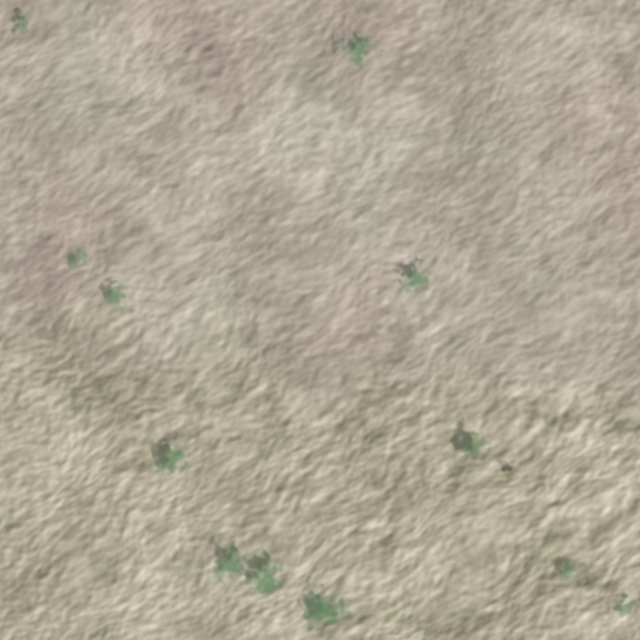
This texture is drawn by a three.js fragment shader. Its source:

```glsl
// Dry grassland seen from above: matted straw, bare pinkish earth and a few green shrubs.
varying vec2 vUv;

const vec3 PINK_EARTH  = vec3(0.685, 0.642, 0.588);
const vec3 PALE_STRAW  = vec3(0.702, 0.678, 0.612);
const vec3 GOLD_STRAW  = vec3(0.690, 0.664, 0.580);
const vec3 OLIVE_GRASS = vec3(0.545, 0.535, 0.440);
const vec3 SHRUB_GREEN = vec3(0.385, 0.535, 0.380);
const vec3 SHRUB_OLIVE = vec3(0.480, 0.480, 0.350);
const vec3 SHADOW      = vec3(0.350, 0.335, 0.305);
const vec3 TONE_TINT   = vec3(1.0, 0.99, 0.95);

const vec2 GRAIN_DIR   = vec2(0.82, 0.57);   // lie of the grass
const vec2 LIGHT_DIR   = vec2(0.75, -0.66);  // towards the sun
const float GRAIN_STRETCH = 0.62;
const float GRAIN_FREQ  = 68.0;
const float CREASE_FREQ = 30.0;
const float GRAIN_GAIN  = 0.21;
const float CREASE_GAIN = 0.26;
const float PATCH_GAIN  = 0.17;
const float CLUMP_GAIN  = 0.15;
const int SHRUB_COUNT   = 13;

vec2 hash2(vec2 p) {
  vec3 q = fract(vec3(p.xyx) * vec3(0.1031, 0.1030, 0.0973));
  q += dot(q, q.yzx + 33.33);
  return fract((q.xx + q.yz) * q.zy);
}

float cornerSlope(vec2 cell, vec2 offset) {
  return dot(hash2(cell) * 2.0 - 1.0, offset);
}

// Gradient noise, centred on zero
float noise(vec2 p) {
  vec2 i = floor(p), f = fract(p);
  vec2 u = f * f * f * (f * (f * 6.0 - 15.0) + 10.0);
  vec2 e = vec2(1.0, 0.0);
  float low  = mix(cornerSlope(i, f), cornerSlope(i + e.xy, f - e.xy), u.x);
  float high = mix(cornerSlope(i + e.yx, f - e.yx), cornerSlope(i + e.xx, f - e.xx), u.x);
  return mix(low, high, u.y);
}

float fbm(vec2 p) {
  float sum = 0.0, gain = 0.6;
  for (int i = 0; i < 3; i++) {
    sum += gain * noise(p);
    p = mat2(1.6, 1.2, -1.2, 1.6) * p + 17.3;
    gain *= 0.5;
  }
  return sum;
}

// Height of the matted grass, drawn out along its lie
float grassHeight(vec2 p, float freq) {
  vec2 across = vec2(-GRAIN_DIR.y, GRAIN_DIR.x);
  vec2 q = vec2(dot(p, GRAIN_DIR) * GRAIN_STRETCH, dot(p, across)) * freq + 40.0;
  return 0.62 * noise(q) + 0.34 * noise(q * 1.9 + 11.7);
}

// Side light: slopes facing the sun are positive
float relief(vec2 p, float freq) {
  return grassHeight(p, freq) - grassHeight(p + LIGHT_DIR * 0.45 / freq, freq);
}

// Shrubs crowd the lower part; each throws a shadow away from the sun
vec3 addShrubs(vec3 color, vec2 p) {
  float ragged = 1.5 * fbm(p * 34.0 + 5.0) + 0.8 * noise(p * 95.0);
  for (int i = 0; i < SHRUB_COUNT; i++) {
    float n = float(i);
    vec2 spread = fract(vec2(0.56, 0.97) + n * vec2(0.618, 0.755));
    vec2 center = vec2(spread.x, 0.05 + 0.93 * spread.y * spread.y);
    vec2 trait = hash2(vec2(n * 3.0 + 2.0, 9.0));
    float radius = mix(0.014, 0.034, trait.x);
    vec2 d = (p - center) / radius;
    float shade = 1.0 - smoothstep(0.1, 0.95, length(d + LIGHT_DIR * 0.75) + ragged);
    float leaf = 1.0 - smoothstep(0.2, 1.25, length(d) + ragged);
    vec3 leafColor = mix(SHRUB_GREEN, SHRUB_OLIVE, smoothstep(0.45, 0.75, trait.y));
    color = mix(color, leafColor, leaf * mix(0.45, 0.85, trait.x));
    color = mix(color, SHADOW, shade * mix(0.35, 0.75, trait.y));
  }
  return color;
}

void main() {
  vec2 p = vUv;
  vec2 bent = p + 0.016 * vec2(noise(p * 8.0 + 3.0), noise(p * 8.0 + 31.0));

  // Zones: bare earth above, rough straw below, roughest at lower right
  float edge = p.y + 0.08 * p.x + 0.35 * fbm(p * 5.0 + 60.0);
  float straw = 1.0 - smoothstep(0.38, 0.60, edge);
  float rough = straw * smoothstep(0.1, 0.9, p.x + 0.5 * fbm(p * 6.0 + 21.0));

  // Ground hue
  float pale = smoothstep(-0.22, 0.25, fbm(p * 4.5 + 8.0));
  vec3 color = mix(PINK_EARTH, PALE_STRAW, pale);
  color = mix(color, GOLD_STRAW, straw * 0.8);

  // Olive growth in the rough part
  float growth = smoothstep(0.06, 0.30, fbm(bent * vec2(11.0, 14.0) + 77.0));
  color = mix(color, OLIVE_GRASS, growth * mix(0.12, 0.60, straw));

  // Soft patches, clumps and side-lit grain
  float tone = PATCH_GAIN * fbm(p * 6.0 + 90.0);
  tone += CLUMP_GAIN * fbm(bent * vec2(20.0, 27.0) + 13.0);
  tone += GRAIN_GAIN * mix(0.85, 1.25, straw) * relief(bent, GRAIN_FREQ);
  tone += CREASE_GAIN * mix(0.25, 1.0, rough) * relief(bent, CREASE_FREQ);
  color += TONE_TINT * tone;

  gl_FragColor = vec4(addShrubs(color, p), 1.0);
}
```
